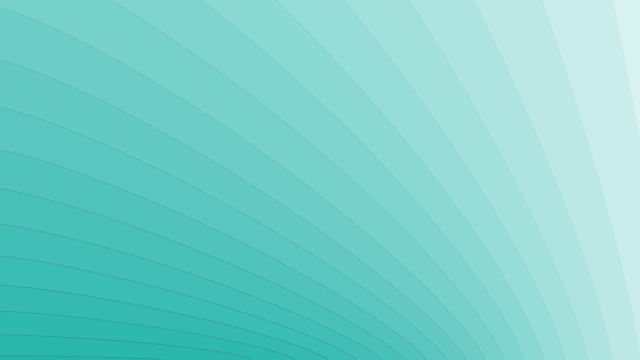
Write a Shadertoy shader that draws this background.

```glsl
// Nested teal arcs fanning from the lower left, paling band by band to the right.

const int ARC_COUNT = 19;
const float CANVAS_HEIGHT = 432.0;   // design units from bottom to top
const float LINE_WIDTH = 0.8;

const vec3 DEEP_TEAL = vec3(0.14, 0.71, 0.667);
const vec3 PALE_MIST = vec3(0.843, 0.948, 0.941);
const vec3 LINE_GREY = vec3(0.26, 0.45, 0.45);

// Where arc k meets the bottom edge (x) and the left edge line (y).
vec2 arcRadii(float k) {
    float width = 192.0 + 111.5 * pow(k, 0.54) + 61.0 * pow(k / 17.0, 5.2);
    float height = 5.0 + k * (23.8 + k * (1.4 + k * 0.033));
    height /= 1.0 - pow(k / 19.65, 6.2);
    return vec2(width, height);
}

// Roundness of arc k: low arcs swell, the others are nearly straight.
float arcPower(float k) {
    return mix(1.2, 1.25, smoothstep(9.0, 12.0, k)) + 0.5 * exp(-0.6 * k);
}

// Approximate signed distance to a superellipse quadrant, negative inside.
float arcDistance(vec2 pos, vec2 radii, float power) {
    vec2 q = max(pos / radii, vec2(1e-5));
    vec2 slope = power * pow(q, vec2(power - 1.0)) / radii;
    float level = dot(pow(q, vec2(power)), vec2(1.0)) - 1.0;
    return level / length(slope);
}

// Flat colour of a band, lightening faster towards the outside.
vec3 bandColor(float band) {
    float t = band * (0.018 + 0.001 * band) / 0.703;
    return mix(DEEP_TEAL, PALE_MIST, t);
}

// Coverage of a thin stroke along the zero distance.
float strokeMask(float dist, float width, float pixel) {
    float edge = 0.5 + (0.5 * width - abs(dist)) / pixel;
    return clamp(edge, 0.0, min(1.0, width / pixel));
}

void mainImage(out vec4 fragColor, in vec2 fragCoord) {
    float pixel = CANVAS_HEIGHT / iResolution.y;
    vec2 pos = fragCoord * pixel;
    vec3 color = bandColor(0.0);

    // Paint outwards: each arc starts a paler band with a fine outline.
    for (int i = 0; i < ARC_COUNT; i++) {
        float k = float(i);
        float dist = arcDistance(pos, arcRadii(k), arcPower(k));
        float outside = clamp(0.5 + dist / pixel, 0.0, 1.0);
        color = mix(color, bandColor(k + 1.0), outside);

        float lineStrength = mix(0.5, 0.04, smoothstep(0.0, 16.0, k));
        float line = strokeMask(dist, LINE_WIDTH, pixel);
        color = mix(color, LINE_GREY, line * lineStrength);
    }

    fragColor = vec4(color, 1.0);
}
```
